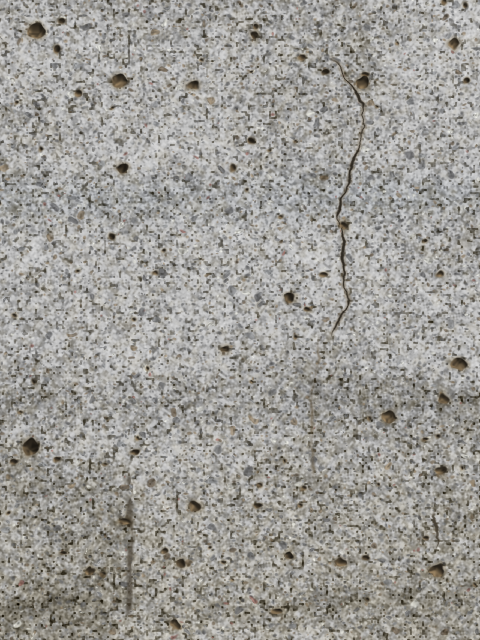
Reproduce this texture procedurally as a Shadertoy shader.

```glsl
// Weathered concrete wall: sandy grain, pebbles, air pits, damp bands and cracks.
#define BASE_TONE 0.712
#define GRAIN_SIZE 0.0043
#define GRAIN_CONTRAST 0.50
#define STAIN_CONTRAST 0.24
#define FLECK_DEPTH 0.30
#define PEBBLE_SHARE 0.42
#define LARGE_PIT_SHARE 0.14
#define SMALL_PIT_SHARE 0.12
#define CRACK_WIDTH 0.0022
#define PIT_DARK vec3(0.15, 0.13, 0.10)
#define PIT_BROWN vec3(0.47, 0.40, 0.30)
#define RUST vec3(0.45, 0.38, 0.27)

vec3 hash3(vec2 p) {
    vec3 q = fract(p.xyx * vec3(0.1031, 0.1030, 0.0973));
    q += dot(q, q.yxz + 33.33);
    return fract((q.xxy + q.yzz) * q.zyx);
}

float noise(vec2 p) {
    vec2 i = floor(p), f = fract(p);
    f = f * f * (3.0 - 2.0 * f);
    return mix(mix(hash3(i).x, hash3(i + vec2(1, 0)).x, f.x),
               mix(hash3(i + vec2(0, 1)).x, hash3(i + 1.0).x, f.x), f.y);
}

float fbm(vec2 p) {
    float sum = 0.0, amp = 0.5;
    for (int i = 0; i < 5; i++, amp *= 0.5) {
        sum += amp * noise(p);
        p = mat2(1.6, 1.2, -1.2, 1.6) * p + 7.3;
    }
    return sum;
}

// Nearest scattered blob: distance to its edge, position inside it, random id
vec4 scatter(vec2 p, float freq, float share, vec2 radii) {
    vec2 cell = floor(p * freq);
    vec4 best = vec4(1.0, 0.0, 0.0, 0.0);
    for (int j = -1; j <= 1; j++)
    for (int i = -1; i <= 1; i++) {
        vec2 id = cell + vec2(i, j);
        vec3 h = hash3(id + freq * 3.7), k = hash3(id + freq * 9.1 + 50.0);
        if (k.x > share) continue;
        float radius = mix(radii.x, radii.y, h.z * h.z);
        vec2 d = p * freq - id - 0.15 - 0.7 * h.xy;
        d *= vec2(mix(0.75, 1.05, k.y), mix(1.2, 0.95, k.y));
        float edge = (length(d) - radius) / freq;
        if (edge < best.x) best = vec4(edge, d / radius, k.z);
    }
    return best;
}

// Coverage of a thin line, limited to low < y < high
float crack(float offset, float y, float low, float high, float width, float px) {
    float ends = smoothstep(low, low + 0.03, y) * smoothstep(high, high - 0.015, y);
    return ends * (1.0 - smoothstep(width - px, width + px, abs(offset)));
}

vec3 addPebbles(vec3 col, vec2 p, float freq, float share, float px) {
    vec4 b = scatter(p, freq, share, vec2(0.12, 0.36));
    vec3 stone = mix(vec3(0.31, 0.31, 0.315), vec3(0.51, 0.52, 0.53), fract(b.w * 17.0));
    if (b.w > 0.62) stone = mix(vec3(0.33, 0.28, 0.22), vec3(0.55, 0.48, 0.38), fract(b.w * 23.0));
    if (b.w > 0.84) stone = vec3(0.80, 0.80, 0.77);
    if (b.w > 0.98) stone = vec3(0.53, 0.35, 0.32);
    stone *= 0.7 + 0.6 * noise(p * 240.0);
    return mix(col, stone, 0.68 * (1.0 - smoothstep(-px, px, b.x)));
}

vec3 addPits(vec3 col, vec2 p, float freq, float share, vec2 radii, float px) {
    vec4 b = scatter(p, freq, share, radii);
    float lit = smoothstep(-0.35, 0.9, dot(b.yz, vec2(-0.55, -0.75)) + 0.7 * (b.w - 0.4));
    vec3 inside = mix(PIT_DARK, PIT_BROWN, lit) * (0.7 + 0.6 * noise(p * 170.0));
    float halo = 1.0 - smoothstep(0.0, radii.y / freq * 0.6, b.x);
    col = mix(col, col * vec3(0.82, 0.77, 0.67), 0.6 * halo);
    return mix(col, inside, 1.0 - smoothstep(-1.3 * px, px, b.x));
}

void mainImage(out vec4 fragColor, in vec2 fragCoord) {
    vec2 p = fragCoord / iResolution.x;
    float px = 1.0 / iResolution.x;
    vec2 warp = vec2(noise(p * 75.0), noise(p * 75.0 + 40.0)) - 0.5;
    // Broad stains, horizontal damp bands and the darker foot of the wall
    float stain = fbm(p * vec2(3.0, 5.0) + 2.0) - 0.5;
    float streak = noise(p * vec2(4.0, 22.0) + 9.0);
    vec3 band = (p.yyy - vec3(0.92, 0.50, 0.065) + 0.05 * stain) / vec3(0.045, 0.05, 0.035);
    band = exp(-band * band) * (0.4 + 0.8 * streak);
    float foot = smoothstep(0.58, 0.05, p.y);
    float corner = smoothstep(0.33, 0.22, p.x + 0.1 * stain) * smoothstep(0.42, 0.30, p.y);
    float tone = BASE_TONE + STAIN_CONTRAST * stain;
    tone -= dot(band, vec3(0.07, 0.13, 0.07)) + 0.06 * foot + 0.08 * corner;
    // Sandy grain in three sizes, dark flecks and soft highlights
    vec2 g = mat2(0.8, 0.6, -0.6, 0.8) * p / GRAIN_SIZE;
    float grain = 0.55 * noise(g) + 0.42 * noise(g.yx * 0.57 + 17.0) + 0.22 * noise(g * 0.24 + 31.0) - 0.595;
    tone += GRAIN_CONTRAST * grain - FLECK_DEPTH * smoothstep(0.66, 0.92, noise(p * 160.0 + 90.0));
    tone -= 0.5 * max(tone - 0.74, 0.0);
    float warmth = 0.25 + 0.35 * foot + 1.6 * (0.62 - tone) + 0.8 * (noise(g * 0.35 + 60.0) - 0.5);
    vec3 col = tone + clamp(warmth, 0.0, 1.0) * vec3(0.022, 0.002, -0.05);
    col += band.x * vec3(-0.012, 0.0, 0.014);
    // Pebbles, fine to coarse
    col = addPebbles(col, p + 0.006 * warp, 98.0, PEBBLE_SHARE, px);
    col = addPebbles(col, p + 0.010 * warp, 45.0, PEBBLE_SHARE * 0.45, px);
    // Main crack, its rusty tail, a short side crack and a dark seam
    float jag = 0.026 * (fbm(vec2(p.y * 24.0, 3.0)) - 0.5) + 0.005 * warp.x;
    float t = 3.14159 * (1.212 - p.y) / 0.59;
    float path = p.x - 0.69 - 0.045 * sin(t) - 0.02 * sin(2.0 * t) - 0.025 * sin(3.0 * t) + jag;
    float thick = CRACK_WIDTH * (0.35 + 1.2 * noise(vec2(p.y * 30.0, 8.0)));
    float tail = crack(p.x - 0.652 - 0.15 * max(p.y - 0.52, 0.0) + jag, p.y, 0.33, 0.64, 0.003, 2.0 * px);
    float side = crack(p.x - 0.905 + 1.5 * jag, p.y, 0.18, 0.27, thick, px);
    float seam = crack(p.x - 0.27 + 0.5 * jag, p.y, 0.04, 0.35, 0.006, 2.0 * px);
    float broken = smoothstep(0.35, 0.65, noise(p * vec2(90.0, 45.0)));
    col = mix(col, RUST, 0.4 * crack(path, p.y, 0.62, 1.22, 0.005, 2.0 * px));
    col = mix(col, RUST * 0.85, max(0.6 * tail * (0.4 + 0.6 * broken), 0.55 * side));
    col = mix(col, PIT_DARK * 1.6, 0.65 * seam * broken);
    col = mix(col, PIT_DARK, 0.9 * max(crack(path, p.y, 0.62, 1.212, thick, px), 0.6 * side));
    // Air pits
    col = addPits(col, p + 0.005 * warp, 20.0, SMALL_PIT_SHARE, vec2(0.07, 0.16), px);
    col = addPits(col, p + 0.008 * warp, 9.0, LARGE_PIT_SHARE, vec2(0.08, 0.16), px);
    fragColor = vec4(clamp(col, 0.0, 1.0), 1.0);
}
```
